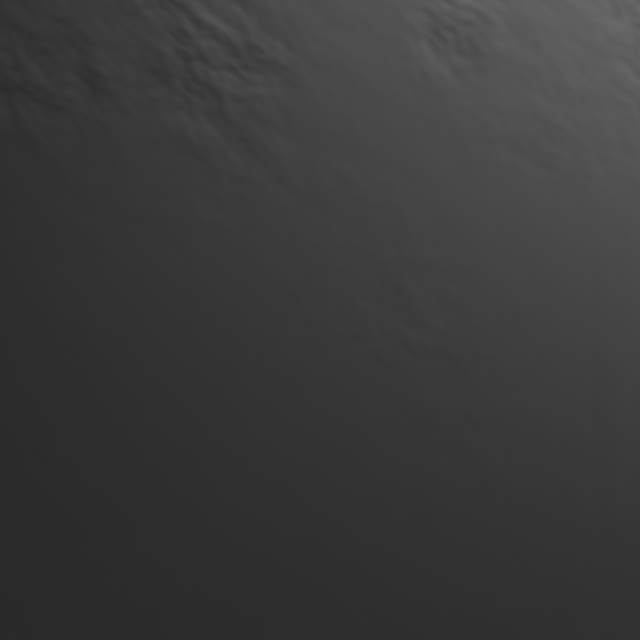
Write a three.js fragment shader that draws this texture.

```glsl
// Dark grey plaster wall, lit from the upper right, with faint patchy relief
varying vec2 vUv;

vec2 gradientAt(vec2 cell) {
  float angle = 6.2832 * fract(sin(dot(cell, vec2(127.1, 311.7))) * 43758.55);
  return vec2(cos(angle), sin(angle));
}

float gradientNoise(vec2 p) {
  vec2 i = floor(p);
  vec2 f = p - i;
  vec2 u = f * f * f * (f * (f * 6.0 - 15.0) + 10.0);
  float a = dot(gradientAt(i), f);
  float b = dot(gradientAt(i + vec2(1.0, 0.0)), f - vec2(1.0, 0.0));
  float c = dot(gradientAt(i + vec2(0.0, 1.0)), f - vec2(0.0, 1.0));
  float d = dot(gradientAt(i + 1.0), f - 1.0);
  return mix(mix(a, b, u.x), mix(c, d, u.x), u.y);
}

// Bumps slightly stretched along the falling diagonal
float plasterHeight(vec2 p) {
  p += 0.012 * vec2(gradientNoise(p * 9.0), gradientNoise(p * 9.0 + 31.0));
  vec2 q = vec2(0.8 * p.x - 0.6 * p.y, 0.6 * p.x + 0.8 * p.y) * vec2(11.0, 16.0);
  float height = 0.0;
  float amplitude = 1.0;
  for (int octave = 0; octave < 3; octave++) {
    height += amplitude * gradientNoise(q);
    q = q * 2.03 + 17.3;
    amplitude *= 0.48;
  }
  return height;
}

float bell(float x) {
  return exp(-x * x);
}

void main() {
  vec2 p = vUv;

  // Broad falloff of light
  float tone = 0.162 + 0.03 * p.x + 0.04 * pow(p.y, 1.5)
             + p.x * p.y * (0.085 + 0.09 * p.y);
  tone += 0.006 * gradientNoise(p * 3.0 + 5.0) * p.y;

  // Rough patches near the top, a smooth gap, and a faint diagonal band
  float patches = smoothstep(-0.3, 0.35, gradientNoise(p * 5.5 + 2.7));
  float roughness = smoothstep(0.66, 0.98, p.y + 0.2 * gradientNoise(p * 4.0));
  roughness *= 1.0 - 0.85 * bell((p.x - 0.59) / 0.09);
  roughness += 0.28 * bell((p.x + 0.75 * p.y - 1.0) / 0.13) * smoothstep(0.1, 0.5, p.y);
  roughness = roughness * (0.25 + 0.75 * patches) + 0.06;

  // Relief shaded by the slope facing the light
  float slope = plasterHeight(p) - plasterHeight(p + vec2(0.004, 0.005));
  tone *= 1.0 + 0.6 * roughness * clamp(slope, -0.3, 0.3);

  // Soft vertical streaks by the right edge
  float streakArea = smoothstep(0.82, 0.94, p.x) * bell((p.y - 0.42) / 0.24);
  tone += 0.008 * streakArea * gradientNoise(vec2(p.x * 38.0, p.y * 2.0));

  gl_FragColor = vec4(vec3(tone), 1.0);
}
```
